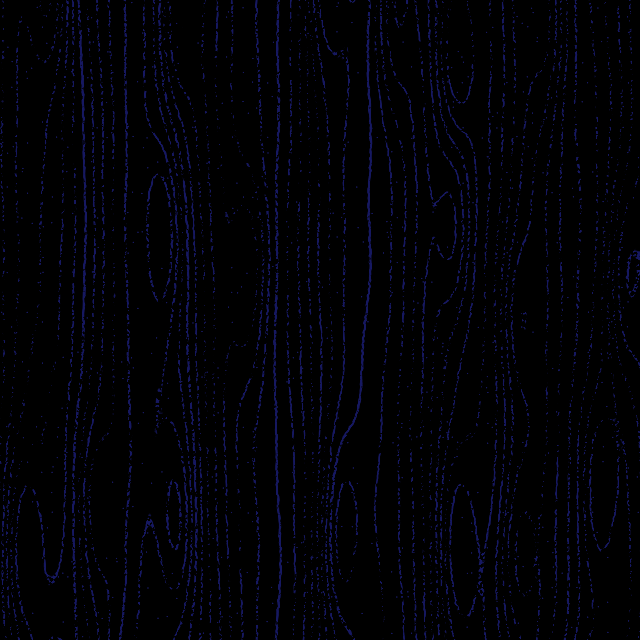
Write a WebGL 2 fragment shader that draws this texture.

```glsl
#version 300 es
precision highp float;
// Broken dark blue wood grain: frayed vertical fibres and narrow arches on black.

uniform vec2 u_resolution;
out vec4 fragColor;

const vec3 INK = vec3(0.086, 0.095, 0.38);
const float FIBRES = 46.0;          // grain lines across the canvas

float hash(vec2 p) {
    vec3 q = fract(vec3(p.xyx) * 0.1031);
    q += dot(q, q.yzx + 33.33);
    return fract((q.x + q.y) * q.z);
}

float valueNoise(vec2 p) {
    vec2 i = floor(p), f = fract(p);
    f = f * f * (3.0 - 2.0 * f);
    return mix(mix(hash(i), hash(i + vec2(1, 0)), f.x),
               mix(hash(i + vec2(0, 1)), hash(i + vec2(1, 1)), f.x), f.y);
}

// Scattered tall bumps; they bend the fibres into arches and closed loops.
float knots(vec2 p, vec2 cells) {
    vec2 q = p * cells, base = floor(q);
    float sum = 0.0;
    for (int y = -1; y <= 1; y++)
    for (int x = -1; x <= 1; x++) {
        vec2 seed = base + vec2(x, y) + 17.0;
        vec2 centre = 0.2 + 0.6 * vec2(hash(seed), hash(seed + 41.7));
        float kind = hash(seed + 83.1);
        float height = 2.8 * (step(0.65, kind) - step(kind, 0.25));
        vec2 d = (q - base - vec2(x, y) - centre) / vec2(0.26, 0.40);
        sum += height * exp(-dot(d, d));
    }
    return sum;
}

// Slow drift of the fibres, as layered sines.
float drift(vec2 p) {
    return 0.30 * sin(4.1 * p.y + 9.0 * p.x + 1.3)
         + 0.15 * sin(9.7 * p.y - 23.0 * p.x + 0.4)
         + 0.55 * sin(37.0 * p.x + 1.3 * p.y)
         + 0.05 * sin(27.0 * p.y + 47.0 * p.x);
}

float fibreField(vec2 p) {
    return FIBRES * p.x + drift(p) + knots(p, vec2(9.0, 2.6));
}

vec2 fieldSlope(vec2 p, float e) {
    return vec2(fibreField(p + vec2(e, 0)) - fibreField(p - vec2(e, 0)),
                fibreField(p + vec2(0, e)) - fibreField(p - vec2(0, e))) / (2.0 * e);
}

// Fine slanted grain, spread over 0 to 1.
float slantedGrain(vec2 p) {
    vec2 slanted = vec2(p.x + 0.5 * p.y, p.y - 0.6 * p.x);
    return smoothstep(0.08, 0.92, valueNoise(slanted * vec2(300.0, 320.0)));
}

// Signed depth inside the worn fibres, in canvas units.
float fibreDepth(vec2 p) {
    float field = fibreField(p);
    vec2 slope = fieldSlope(p, 0.001);
    float steepness = max(length(slope), 16.0);
    float fray = 0.0024 * (valueNoise(p * vec2(120.0, 210.0) + 5.0) - 0.5);
    float dist = abs((fract(field) - 0.5) / steepness + fray);

    float lineId = floor(field) + 60.0;
    float bold = smoothstep(0.76, 0.97, hash(vec2(lineId, 5.0)));
    float wear = valueNoise(vec2(lineId * 3.7 + 200.0, p.y * 5.0 + 9.0));
    float dashes = valueNoise(vec2(lineId * 5.3 + 90.0, p.y * 38.0));
    float region = valueNoise(p * vec2(8.0, 4.0) + 31.0);
    float upright = smoothstep(0.2, 1.0, abs(slope.x) / steepness);

    // Few long bold fibres; the rest are short dashes and dots.
    float faint = 0.66 * smoothstep(0.25, 0.85, wear) * mix(0.6, 1.2, region)
                * mix(0.4, 1.5, dashes);
    float solid = bold * mix(0.35, 0.88, smoothstep(0.15, 0.7, wear));
    float chance = (max(faint, solid) + 0.10) * mix(0.55, 1.0, upright);
    float halfWidth = mix(0.0013, 0.0018, bold);
    return min(halfWidth - dist, 0.005 * (chance - slantedGrain(p)));
}

// Signed depth inside sparse loose flecks.
float fleckDepth(vec2 p, float cells) {
    vec2 q = p * cells, cell = floor(q);
    vec2 centre = 0.3 + 0.4 * vec2(hash(cell + 7.0), hash(cell + 19.0));
    float dist = length(q - cell - centre) / cells;
    float present = step(0.965, hash(cell + 53.0));
    return mix(-1.0, 0.0011 - dist, present);
}

void main() {
    float pixel = 1.0 / min(u_resolution.x, u_resolution.y);
    vec2 p = gl_FragCoord.xy * pixel;
    float depth = max(fibreDepth(p), fleckDepth(p, 128.0));
    float ink = smoothstep(-0.4 * pixel, 0.4 * pixel, depth);
    fragColor = vec4(INK * ink, 1.0);
}
```
